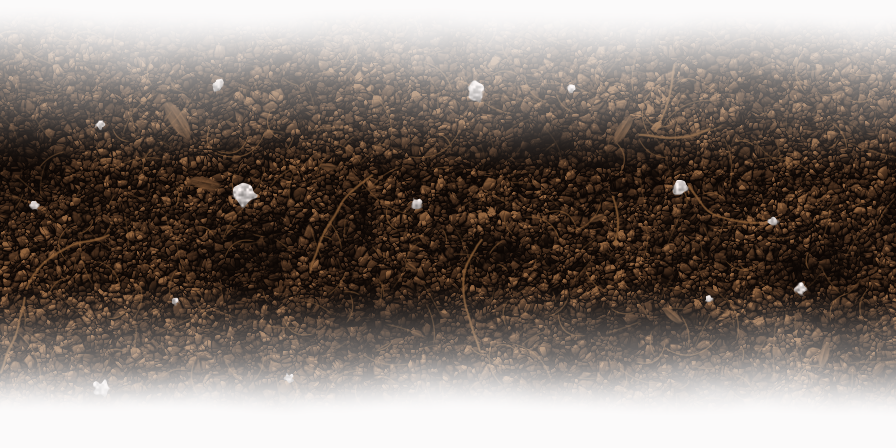
This texture is drawn by a Shadertoy shader. Its source:

```glsl
// Dark crumbly soil with roots, wood chips and white mineral bits, fading into pale mist.

const vec3 SOIL_DARK = vec3(0.045, 0.025, 0.017);
const vec3 SOIL_MID = vec3(0.27, 0.175, 0.11);
const vec3 SOIL_LIGHT = vec3(0.62, 0.43, 0.27);
const vec3 ROOT_COLOR = vec3(0.55, 0.37, 0.21);
const vec3 CHIP_COLOR = vec3(0.40, 0.27, 0.17);
const vec3 STONE_COLOR = vec3(0.90, 0.87, 0.86);
const vec3 MIST_COLOR = vec3(0.985, 0.98, 0.98);
const float COARSE_GRAIN = 48.0;
const float FINE_GRAIN = 100.0;
const float ROOT_WIDTH = 0.0024;
const int ROOT_STEPS = 10;

// Roots: start, control and end of each curve
const vec2 ROOTS[24] = vec2[24](
    vec2(0.828, 0.604), vec2(0.71, 0.52), vec2(0.698, 0.388),
    vec2(1.073, 0.461), vec2(1.0, 0.39), vec2(1.068, 0.214),
    vec2(0.24, 0.477), vec2(0.08, 0.43), vec2(0.057, 0.357),
    vec2(0.052, 0.336), vec2(0.045, 0.25), vec2(0.0, 0.172),
    vec2(1.503, 0.857), vec2(1.497, 0.77), vec2(1.464, 0.703),
    vec2(1.43, 0.695), vec2(1.51, 0.68), vec2(1.583, 0.708),
    vec2(1.367, 0.563), vec2(1.39, 0.51), vec2(1.375, 0.453),
    vec2(1.536, 0.583), vec2(1.575, 0.5), vec2(1.69, 0.5));
// Stones: centre, radius
const vec3 STONES[14] = vec3[14](
    vec3(0.542, 0.563, 0.026), vec3(1.516, 0.581, 0.018), vec3(1.06, 0.794, 0.021),
    vec3(0.487, 0.81, 0.013), vec3(0.93, 0.544, 0.012), vec3(1.727, 0.505, 0.011),
    vec3(1.789, 0.354, 0.013), vec3(0.224, 0.133, 0.018), vec3(0.078, 0.542, 0.010),
    vec3(1.276, 0.802, 0.009), vec3(0.224, 0.721, 0.010), vec3(0.391, 0.328, 0.008),
    vec3(1.583, 0.333, 0.008), vec3(0.646, 0.156, 0.010));
// Chips: centre, half length, angle
const vec4 CHIPS[8] = vec4[8](
    vec4(0.458, 0.591, 0.034, 0.2), vec4(0.396, 0.732, 0.045, 1.0),
    vec4(0.732, 0.628, 0.020, 0.1), vec4(1.393, 0.714, 0.035, -1.0),
    vec4(1.333, 0.513, 0.016, -0.4), vec4(0.917, 0.404, 0.014, 0.6),
    vec4(1.839, 0.206, 0.025, -1.3), vec4(1.5, 0.297, 0.025, 0.7));
// Shaded hollows: centre, radii
const vec4 HOLLOWS[8] = vec4[8](
    vec4(0.62, 0.43, 0.13, 0.07), vec4(1.13, 0.44, 0.14, 0.05),
    vec4(1.42, 0.665, 0.10, 0.05), vec4(1.14, 0.66, 0.13, 0.05),
    vec4(0.86, 0.27, 0.17, 0.05), vec4(0.04, 0.64, 0.15, 0.07),
    vec4(1.8, 0.41, 0.11, 0.06), vec4(1.43, 0.27, 0.17, 0.04));

vec3 hash3(vec2 p) {
    vec3 q = fract(p.xyx * vec3(0.1031, 0.1030, 0.0973));
    q += dot(q, q.yxz + 33.33);
    return fract((q.xxy + q.yzz) * q.zyx);
}

float noise(vec2 p) {
    vec2 i = floor(p), f = fract(p);
    f = f * f * (3.0 - 2.0 * f);
    return mix(mix(hash3(i).x, hash3(i + vec2(1, 0)).x, f.x),
               mix(hash3(i + vec2(0, 1)).x, hash3(i + vec2(1, 1)).x, f.x), f.y);
}

float fbm(vec2 p) {
    float sum = 0.0, amp = 0.5;
    for (int i = 0; i < 4; i++) {
        sum += amp * noise(p);
        p = p * 2.03 + 17.1;
        amp *= 0.5;
    }
    return sum;
}

mat2 turn(float a) { return mat2(cos(a), -sin(a), sin(a), cos(a)); }

// Brightness of round crumbs lit from above, dark in the gaps
float crumbs(vec2 p) {
    vec2 cell = floor(p), toCrumb = vec2(0.0);
    float near = 9.0, second = 9.0, tone = 0.0;
    for (int k = 0; k < 9; k++) {
        vec2 c = cell + vec2(k % 3 - 1, k / 3 - 1);
        vec3 h = hash3(c);
        vec2 d = p - c - h.xy;
        float dist = length(d);
        if (dist < near) { second = near; near = dist; tone = h.z; toCrumb = d; }
        else second = min(second, dist);
    }
    float lit = clamp(0.5 + 0.8 * toCrumb.y - 0.3 * toCrumb.x, 0.0, 1.2);
    return lit * smoothstep(0.0, 0.35, second - near) * (0.25 + 1.5 * tone * tone);
}

float segment(vec2 p, vec2 a, vec2 b) {
    vec2 ab = b - a;
    return length(p - a - ab * clamp(dot(p - a, ab) / dot(ab, ab), 0.0, 1.0));
}

float rootDistance(vec2 p, vec2 a, vec2 b, vec2 c) {
    float d = 9.0;
    vec2 last = a;
    for (int i = 1; i <= ROOT_STEPS; i++) {
        float t = float(i) / float(ROOT_STEPS);
        vec2 next = mix(mix(a, b, t), mix(b, c, t), t);
        d = min(d, segment(p, last, next));
        last = next;
    }
    return d;
}

// Thin bent hairs, one per grid cell
float hairs(vec2 p, float scale, float seed, float aa) {
    float cover = 0.0;
    vec2 cell = floor(p * scale);
    for (int k = 0; k < 9; k++) {
        vec2 c = cell + vec2(k % 3 - 1, k / 3 - 1);
        vec3 h = hash3(c + seed);
        vec2 q = turn(h.z * 6.28) * (p * scale - c - h.xy);
        float d = abs(q.y - (h.x - 0.5) * 2.0 * q.x * q.x) / scale;
        float ends = smoothstep(0.2 + 0.5 * h.y, 0.1 + 0.4 * h.y, abs(q.x));
        cover = max(cover, ends * h.x * smoothstep(0.0008 + aa, 0.0, d));
    }
    return cover;
}

void mainImage(out vec4 fragColor, in vec2 fragCoord) {
    vec2 p = fragCoord / iResolution.y;
    float aa = 1.0 / iResolution.y;

    // Crumbly ground with hollows
    float clumps = fbm(p * 9.0);
    float shade = 0.45 + 1.15 * clumps;
    for (int i = 0; i < 8; i++) {
        vec2 q = (p - HOLLOWS[i].xy) / HOLLOWS[i].zw + 1.2 * (clumps - 0.5);
        shade *= 1.0 - 0.6 * exp(-dot(q, q));
    }
    vec2 warped = p + 0.012 * (vec2(noise(p * 40.0), noise(p * 40.0 + 50.0)) - 0.5);
    float grain = 0.6 * crumbs(warped * COARSE_GRAIN) + 0.65 * crumbs(warped * FINE_GRAIN + 31.0);
    float light = grain * shade * 1.3;
    vec3 col = mix(SOIL_DARK, SOIL_MID, smoothstep(0.0, 0.6, light));
    col = mix(col, SOIL_LIGHT, 0.85 * smoothstep(0.5, 1.4, light));

    // Wood chips
    for (int i = 0; i < 8; i++) {
        vec2 q = turn(-CHIPS[i].w) * (p - CHIPS[i].xy);
        q.x = -q.x;
        float d = (length(q / vec2(1.0, 0.36)) - CHIPS[i].z) * 0.4 + 0.008 * (clumps - 0.5);
        vec3 wood = CHIP_COLOR * (0.65 + 0.6 * noise(q * vec2(40.0, 300.0)));
        col = mix(col, wood, 0.85 * smoothstep(aa, -aa, d));
    }

    // Scattered hairs and larger roots
    float hair = max(hairs(p, 9.0, 3.0, aa), hairs(p, 15.0, 47.0, aa));
    col = mix(col, ROOT_COLOR, 0.6 * hair);
    for (int i = 0; i < 8; i++) {
        vec2 bend = 0.012 * (vec2(noise(p * 18.0), noise(p * 18.0 + 9.0)) - 0.5);
        float d = rootDistance(p + bend, ROOTS[3 * i], ROOTS[3 * i + 1], ROOTS[3 * i + 2]);
        col = mix(col, ROOT_COLOR, 0.8 * smoothstep(ROOT_WIDTH + aa, ROOT_WIDTH - aa, d));
    }

    // Pitted white stones
    for (int i = 0; i < 14; i++) {
        vec2 q = p - STONES[i].xy;
        float r = STONES[i].z;
        float d = length(q) - r * (0.55 + 0.75 * noise(q / r * 1.6 + float(i) * 7.0));
        float pits = 0.6 + 0.5 * noise(p * 170.0) + 0.2 * q.y / r;
        col = mix(col, STONE_COLOR * min(pits, 1.1), smoothstep(aa, -aa, d));
    }

    // Mist above and below
    float drift = 0.05 * (fbm(p * vec2(3.0, 5.0) + 4.0) - 0.47);
    float y = p.y + drift;
    float top = 0.5 * smoothstep(0.6, 0.87, y) + 0.5 * smoothstep(0.78, 0.98, y);
    float bottom = 0.5 * smoothstep(0.38, 0.15, y) + 0.5 * smoothstep(0.22, 0.075, y);
    fragColor = vec4(mix(col, MIST_COLOR, max(top, bottom)), 1.0);
}
```
